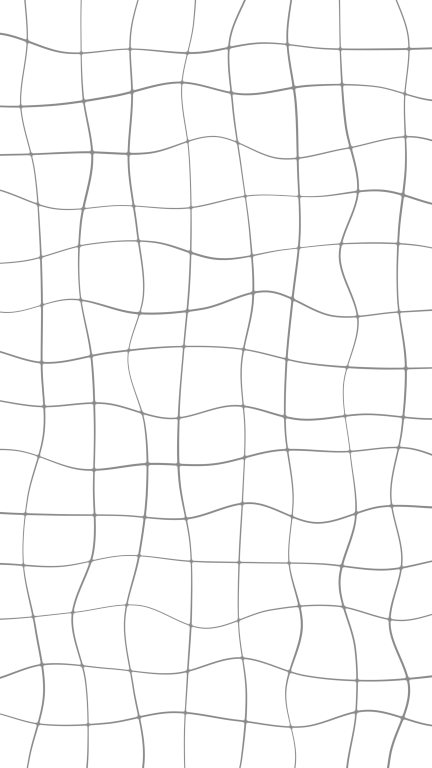
Reproduce this pattern procedurally as a WebGL 1 fragment shader.

```glsl
precision highp float;
// A hand-drawn grid of thin grey wavy lines on white.

uniform vec2 u_resolution;

#define COLUMNS 8.0       // upright lines
#define ROWS 14.0         // level lines
#define PITCH 0.121       // line spacing, in canvas widths
#define FIRST_LINE vec2(0.075, 0.107)
#define WANDER 0.24       // sideways drift, in cells
#define BEND_LENGTH 1.25  // cells between bends
#define HALF_WIDTH 0.0145 // mean half stroke, in cells
#define WIDTH_SWING 0.45  // share by which the stroke swells and thins
#define FILLET 0.045      // ink pooling at crossings, in cells
#define INK vec3(0.54)
#define PAPER vec3(1.0)

float hash(vec2 p) {
    vec3 q = fract(vec3(p.xyx) * 0.1031);
    q += dot(q, q.yzx + 33.33);
    return fract((q.x + q.y) * q.z);
}

float signedHash(float knot, float seed) {
    return 2.0 * hash(vec2(knot + 40.0, seed)) - 1.0;
}

// Catmull-Rom curve through random knots, about -1 to 1
float smoothCurve(float t, float seed) {
    float k = floor(t);
    float f = t - k;
    float a = signedHash(k - 1.0, seed);
    float b = signedHash(k, seed);
    float c = signedHash(k + 1.0, seed);
    float d = signedHash(k + 2.0, seed);
    return b + 0.5 * f * (c - a + f * (2.0 * a - 5.0 * b + 4.0 * c - d
        + f * (3.0 * (b - c) + d - a)));
}

float drift(float along, float seed) {
    float phase = hash(vec2(seed, 7.0));
    return WANDER * smoothCurve(along / BEND_LENGTH + phase, seed);
}

// Distance to the edge of the nearest stroke in one family of lines
float strokeDistance(float across, float along, float count, float family) {
    float nearest = 10.0;
    for (int i = -1; i <= 1; i++) {
        float id = floor(across + 0.5) + float(i);
        if (id < 0.0 || id >= count) continue;
        float seed = family + id * 3.0;
        float offset = drift(along, seed);
        float slope = (drift(along + 0.02, seed) - offset) / 0.02;
        float swell = 1.0 + WIDTH_SWING * smoothCurve(along * 0.6, seed + 61.0);
        float d = abs(across - id - offset) * inversesqrt(1.0 + slope * slope);
        nearest = min(nearest, d - HALF_WIDTH * swell);
    }
    return nearest;
}

float smoothMin(float a, float b, float k) {
    float h = max(k - abs(a - b), 0.0) / k;
    return min(a, b) - 0.25 * h * h * k;
}

void main() {
    vec2 cell = (gl_FragCoord.xy / u_resolution.x - FIRST_LINE) / PITCH;
    float pixel = 1.0 / (u_resolution.x * PITCH);

    float upright = strokeDistance(cell.x, cell.y, COLUMNS, 11.0);
    float level = strokeDistance(cell.y, cell.x, ROWS, 113.0);
    float edge = smoothMin(upright, level, FILLET);

    float coverage = 1.0 - smoothstep(-0.7 * pixel, 0.7 * pixel, edge);
    gl_FragColor = vec4(mix(PAPER, INK, coverage), 1.0);
}
```
